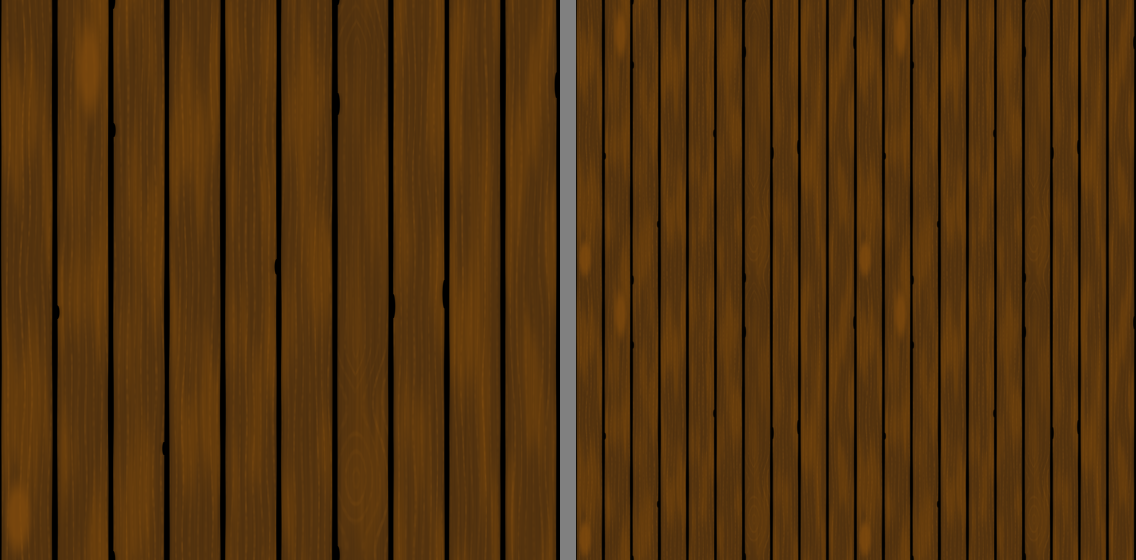
Left: one tile. Right: repeated 2 by 2.
This texture is drawn by a three.js fragment shader. Its source:

```glsl
// Ten upright brown planks with black gaps, chipped edges, stain patches and one knot.
// Each plank seeds wrapping gradient noise for its tone; the grain lines are
// contours of a warped field that closes into rings around the knot.
varying vec2 vUv;

float hash(vec2 p) {
  return fract(sin(dot(p, vec2(127.1, 311.7))) * 43758.5);
}

float cornerSlope(vec2 cell, vec2 offset, vec2 period) {
  float angle = 6.2832 * hash(mod(cell, period));
  return dot(vec2(cos(angle), sin(angle)), offset);
}

// Gradient noise that repeats after a whole number of cells
float noise(vec2 p, vec2 period) {
  vec2 i = floor(p), f = fract(p);
  vec2 w = f * f * f * (f * (f * 6.0 - 15.0) + 10.0);
  vec2 e = vec2(1.0, 0.0);
  float low = mix(cornerSlope(i, f, period), cornerSlope(i + e.xy, f - e.xy, period), w.x);
  float high = mix(cornerSlope(i + e.yx, f - e.yx, period), cornerSlope(i + e.xx, f - e.xx, period), w.x);
  return mix(low, high, w.y);
}

// Signed distance along a repeating unit axis
float wrapped(float d) {
  return fract(d + 0.5) - 0.5;
}

// Thin grain lines: x is the position across the plank, y the height
float grainLines(float u, float y, float plank) {
  float warp = 0.8 * noise(vec2(plank * 8.0 + u * 2.0, y * 5.0), vec2(80.0, 5.0));
  float across = 8.0 * (u - 0.36) + warp;
  float field = across + 10.0;
  if (plank == 6.0) {
    float dy = wrapped(y - 0.147);
    float rings = length(vec2(across, 32.0 * dy));
    field = mix(rings, abs(across), smoothstep(0.07, 0.24, abs(dy)));
  }
  float id = floor(field) + plank * 20.0;
  float line = 1.0 - smoothstep(0.04, 0.22, abs(fract(field) - 0.5));
  float beads = 0.75 + 0.8 * noise(vec2(id + 0.5, y * 110.0), vec2(200.0, 110.0));
  return line * beads * mix(0.35, 1.0, hash(vec2(id, 3.0)));
}

// Half width of a gap on the given side, with wobble and small chips
float gapHalfWidth(float gap, float side, float y) {
  float width = 0.0043 + 0.0013 * noise(vec2(gap + 0.5, y * 7.0), vec2(10.0, 7.0));
  for (int i = 0; i < 2; i++) {
    vec2 seed = vec2(gap, float(i) + 20.0);
    float chipSide = hash(seed + 7.0) < 0.5 ? -1.0 : 1.0;
    float size = mix(0.012, 0.036, pow(hash(seed + 13.0), 2.0));
    float t = wrapped(y - hash(seed)) / size;
    float chip = sqrt(max(0.0, 1.0 - t * t)) * step(0.35, hash(seed + 19.0));
    width += 0.0036 * chip * step(0.0, side * chipSide);
  }
  return width;
}

void main() {
  float x = vUv.x * 10.0 + 0.02;
  float y = vUv.y;
  float plank = mod(floor(x), 10.0);
  float u = fract(x);

  // Broad patches and narrow streaks of tone
  float shift = y + hash(vec2(plank, 5.0));
  float patches = noise(vec2(plank * 8.0 + u * 2.2 + 0.37, shift * 4.0), vec2(80.0, 4.0));
  float streaks = noise(vec2(plank * 16.0 + u * 7.0 + 0.4, shift * 3.0), vec2(160.0, 3.0));
  float fine = noise(vec2(plank * 40.0 + u * 26.0, y * 6.0), vec2(400.0, 6.0));
  float tone = smoothstep(-0.2, 0.4, patches + 0.45 * streaks);
  tone *= mix(0.65, 1.0, hash(vec2(plank, 9.0)));
  if (plank == 6.0) tone *= 0.55;
  vec3 wood = mix(vec3(0.325, 0.197, 0.055), vec3(0.425, 0.25, 0.045), tone);
  wood *= 1.0 + 0.09 * fine;

  // A soft orange stain on some planks
  vec2 stainCentre = vec2(mix(0.3, 0.65, hash(vec2(plank, 31.0))), hash(vec2(plank, 37.0)));
  float stainHeight = mix(0.07, 0.17, hash(vec2(plank, 41.0)));
  vec2 stainOffset = vec2((u - stainCentre.x) / 0.3, wrapped(y - stainCentre.y) / stainHeight);
  float stain = 1.0 - smoothstep(0.3, 1.0, length(stainOffset) + 0.35 * patches);
  stain *= smoothstep(0.3, 0.8, hash(vec2(plank, 47.0)));
  wood = mix(wood, vec3(0.49, 0.285, 0.05), 0.85 * stain);

  // Grain fades where the stain covers it
  float grain = grainLines(u, y, plank) * (1.0 - 0.7 * stain);
  wood += vec3(0.075, 0.045, 0.006) * grain * (1.0 - 0.4 * tone);

  // Black gaps with shaded plank edges
  float nearest = floor(x + 0.5);
  float offset = (x - nearest) * 0.1;
  float toEdge = abs(offset) - gapHalfWidth(mod(nearest, 10.0), offset, y);
  wood *= mix(0.86, 1.0, smoothstep(0.0, 0.008, toEdge));
  gl_FragColor = vec4(wood * smoothstep(-0.0012, 0.0018, toEdge), 1.0);
}
```
